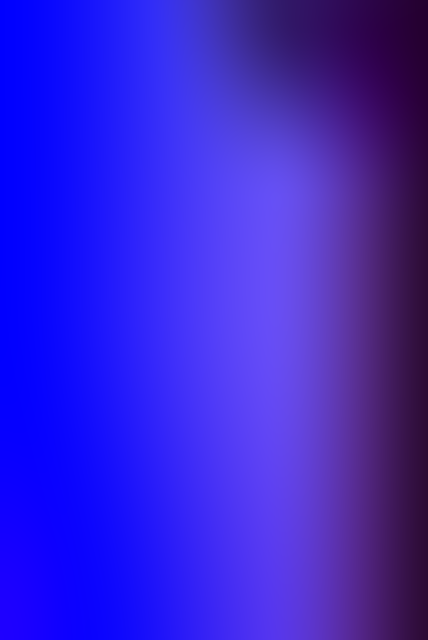
Write a Shadertoy shader that draws this background.

```glsl
// A soft blurred gradient: pure blue on the left swells into a violet glow,
// then falls to a dark plum right edge, with a dim indigo cloud at the top.
// Built from overlapping smoothstep ramps and gaussian tints.

float gaussian(vec2 offset, vec2 radius) {
    vec2 q = offset / radius;
    return exp(-dot(q, q));
}

void mainImage(out vec4 fragColor, in vec2 fragCoord) {
    vec2 uv = fragCoord / iResolution.xy;
    float lower = 1.0 - smoothstep(-0.05, 0.55, uv.y);
    float upper = smoothstep(0.55, 1.0, uv.y);

    // Blue to violet; the glow retreats rightward near the bottom
    vec3 violet = vec3(0.42, 0.32, 0.97);
    violet = mix(violet, vec3(0.38, 0.24, 0.93), lower);
    violet = mix(violet, vec3(0.38, 0.35, 0.95), upper);
    float glow = smoothstep(mix(-0.02, 0.14, lower), mix(0.72, 0.78, lower), uv.x);
    vec3 color = mix(vec3(0.0, 0.0, 1.0), violet, glow);

    // Indigo cloud with a slanted left side
    float slantedX = uv.x - 0.25 * (1.0 - uv.y);
    float cloud = smoothstep(0.33, 0.69, slantedX) * smoothstep(0.68, 0.97, uv.y);
    vec3 indigo = mix(vec3(0.18, 0.09, 0.38), vec3(0.20, 0.04, 0.38),
                      smoothstep(0.6, 0.9, uv.x));
    color = mix(color, indigo, 0.96 * cloud);

    // Dark plum falloff along the right edge
    vec3 plum = mix(vec3(0.15, 0.025, 0.15), vec3(0.13, 0.0, 0.14), upper);
    float falloff = smoothstep(0.61, 1.07, uv.x - 0.04 * upper);
    color = mix(color, plum, falloff);

    // Warm band before the edge, purple patch above it, reddish lower corner
    float warmBand = exp(-pow((uv.x - 0.84) / 0.11, 2.0));
    color += vec3(0.06, 0.012, 0.0) * warmBand * (1.0 - upper);
    color.g -= 0.06 * gaussian(uv - vec2(0.87, 0.83), vec2(0.15, 0.13));
    color.r += 0.12 * gaussian(uv, vec2(0.17, 0.25));

    fragColor = vec4(clamp(color, 0.0, 1.0), 1.0);
}
```
